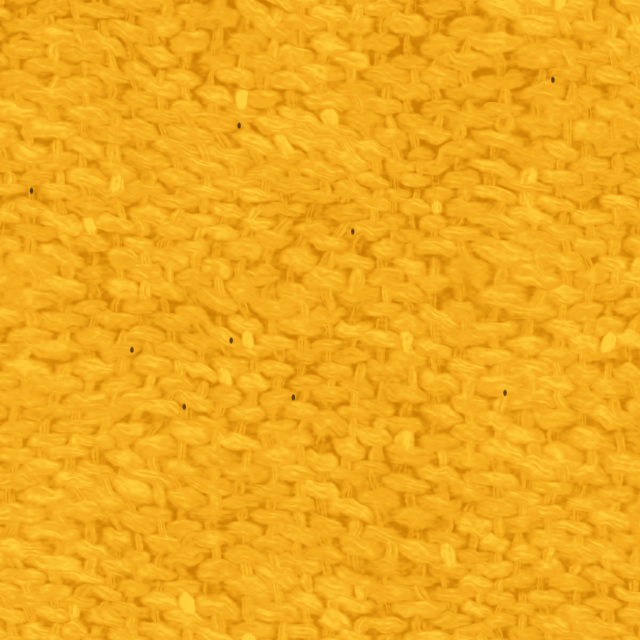
Give the GLSL for this texture, as a Shadertoy shader.

```glsl
// Coarse golden woven cloth: plump weft floats in staggered rows with short warp threads between.

float hash(vec2 p) {
    vec3 q = fract(vec3(p.xyx) * 0.1031);
    q += dot(q, q.yzx + 33.33);
    return fract((q.x + q.y) * q.z);
}

float noise(vec2 p) {
    vec2 i = floor(p), f = fract(p);
    f = f * f * (3.0 - 2.0 * f);
    return mix(mix(hash(i), hash(i + vec2(1, 0)), f.x),
               mix(hash(i + vec2(0, 1)), hash(i + vec2(1, 1)), f.x), f.y);
}

// Rounded thread profile: below 1 inside, above 1 outside
float threadShape(vec2 d, vec2 halfSize) {
    vec2 a = pow(abs(d / halfSize), vec2(2.3));
    return pow(a.x + a.y, 1.0 / 2.3);
}

// Tone of the weave; p counts floats across and rows up
float weave(vec2 p) {
    float tone = 0.05 + 0.3 * noise(p * vec2(9.0, 2.5));
    float row = floor(p.y);
    for (int j = -1; j <= 1; j++) {
        float r = row + float(j);
        float shift = 0.5 * mod(r, 2.0);
        float column = floor(p.x - shift);
        for (int i = -1; i <= 1; i++) {
            vec2 id = vec2(column + float(i), r);
            float a = hash(id + 7.0), b = hash(id + 41.0), c = hash(id + 83.0);
            vec2 d = p - id - vec2(shift + 0.5, 0.5);
            d -= (vec2(a, b) - 0.5) * vec2(0.16, 0.4);

            // Weft float with slanted, mostly horizontal fibres
            vec2 w = d;
            w.y += (c - 0.4) * 0.9 * d.x;
            float k = threadShape(w, vec2(0.32 + 0.11 * b, 0.54 + 0.2 * a));
            float fibre = noise(vec2(w.x * 5.0, w.y * 6.0 + w.x * 4.0) + id * 17.0);
            float body = 0.56 + 0.2 * c + 0.36 * (fibre - 0.5) + 0.12 * w.y - 0.12 * k;
            tone = mix(tone, max(tone, body), smoothstep(1.15, 0.72, k));

            // Warp thread in the gap beside it, with upright fibres
            vec2 v = d - vec2(0.5, 0.0);
            v.x += (b - 0.5) * 0.12 * v.y;
            k = threadShape(v, vec2(0.09 + 0.04 * c, 0.62 + 0.2 * b));
            fibre = noise(vec2(v.x * 30.0, v.y * 1.5) + id * 23.0);
            body = 0.34 + 0.28 * a + 0.4 * (fibre - 0.5) + 0.5 * smoothstep(0.9, 1.0, c);
            tone = mix(tone, max(tone, body), smoothstep(1.2, 0.6, k));
        }
    }
    return tone;
}

void mainImage(out vec4 fragColor, in vec2 fragCoord) {
    vec2 uv = fragCoord / iResolution.xy;

    // Rows sink slightly to the right and wander with the hand of the cloth
    vec2 p = vec2(uv.x, uv.y + 0.08 * uv.x) * vec2(11.5, 42.0);
    p += (vec2(noise(uv * 7.0), noise(uv * 8.0 + 30.0)) - 0.5) * vec2(0.6, 1.4);
    p += (vec2(noise(uv * 50.0 + 9.0), noise(uv * 60.0 + 70.0)) - 0.5) * vec2(0.1, 0.4);
    float tone = weave(p);

    // Uneven dye and fine fuzz
    tone += 0.16 * (noise(uv * 6.0 + 50.0) - 0.5);
    tone += 0.2 * (noise(uv * vec2(150.0, 230.0)) - 0.5);
    tone = clamp(tone, 0.0, 1.0);

    vec3 shadow = vec3(0.80, 0.49, 0.0);
    vec3 gold = vec3(0.955, 0.67, 0.115);
    vec3 highlight = vec3(1.0, 0.81, 0.23);
    vec3 color = mix(shadow, gold, smoothstep(-0.05, 0.52, tone));
    color = mix(color, highlight, smoothstep(0.45, 1.0, tone));

    // Rare dark specks caught in the weave
    vec2 cell = floor(uv * 12.0);
    vec2 spot = fract(uv * 12.0) - 0.3 - 0.4 * vec2(hash(cell + 3.0), hash(cell + 5.0));
    float speck = smoothstep(1.3, 0.5, length(spot / vec2(0.035, 0.06)));
    color = mix(color, vec3(0.25, 0.15, 0.03), 0.8 * speck * step(0.95, hash(cell + 61.0)));

    fragColor = vec4(color, 1.0);
}
```
